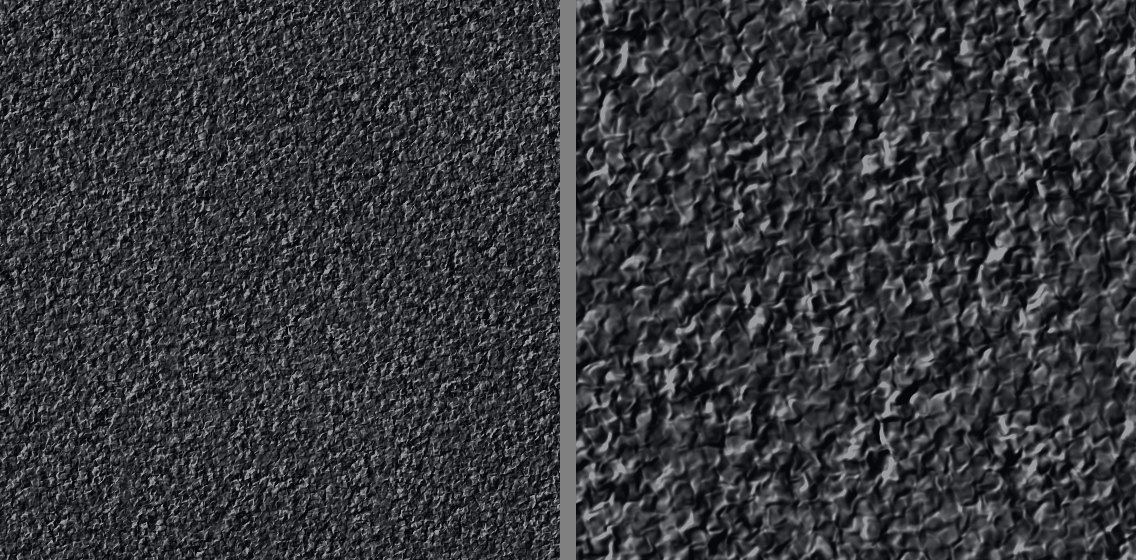
Left, the full canvas; right, a detail of the centre.
Reproduce this texture procedurally as a Shadertoy shader.

```glsl
// Rough dark asphalt: crumbly speckled stone grit under raking light from the upper left.

const vec2  LIGHT_DIR      = vec2(-0.86, 0.51); // towards the lamp
const float SAMPLE_STEP    = 0.0008; // half width of the slope measurement
const float RELIEF_GAIN    = 0.86;   // strength of the slope shading
const float HEIGHT_SHADE   = 105.0;  // gaps darken, tops brighten

// Layers as (cells per canvas, share of the slope)
const vec2  GRAIN_LAYER    = vec2(62.0, 0.45);
const vec2  GRIT_LAYER[4]  = vec2[4](vec2(55.0, 0.35), vec2(98.0, 0.60),
                                     vec2(165.0, 0.60), vec2(250.0, 0.42));
const float GRAIN_SLOPE    = 0.70;   // natural slope deviation of the grains
const float GRIT_SLOPE     = 0.62;   // natural slope deviation of the noise
const float GRAIN_LIFT     = 0.40;   // how unequally high the grains stand
const float GRAIN_BLEND    = 22.0;   // hardness of the seams between grains

const float WARP_SCALE     = 120.0;  // crumbles the grain outlines
const float WARP_AMOUNT    = 0.0042;
const float SPECK_SCALE    = 190.0;  // mineral specks
const float SPECK_AMOUNT   = 1.1;
const float PATCH_SCALE    = 24.0;   // smoother and rougher stones
const float PATCH_AMOUNT   = 0.70;
const float CLOUD_SCALE    = 3.5;    // faint broad unevenness
const float CLOUD_AMOUNT   = 0.25;

// Tone curve: base + linear * light + curve * light^2
const float TONE_BASE      = 0.182;
const float TONE_LINEAR    = 0.130;
const float TONE_CURVE     = 0.027;
const float LIGHT_MIN      = -2.3;
const float LIGHT_MAX      = 2.25;
const vec3  COOL_TINT      = vec3(-0.003, 0.0, 0.016);
const mat2  TURN           = mat2(0.8, 0.6, -0.6, 0.8);

float hash(vec2 p) {
    return fract(sin(dot(p, vec2(127.1, 311.7))) * 43758.5);
}

// Dot product of a random unit gradient with the offset from its corner
float cornerGradient(vec2 cell, vec2 offset) {
    float angle = 6.2832 * hash(cell);
    return dot(vec2(cos(angle), sin(angle)), offset);
}

float gradientNoise(vec2 p) {
    vec2 i = floor(p), f = fract(p);
    vec2 w = f * f * f * (f * (f * 6.0 - 15.0) + 10.0);
    vec2 e = vec2(1.0, 0.0);
    float low  = mix(cornerGradient(i, f), cornerGradient(i + e.xy, f - e.xy), w.x);
    float high = mix(cornerGradient(i + e.yx, f - e.yx), cornerGradient(i + e.xx, f - e.xx), w.x);
    return mix(low, high, w.y);
}

// Scattered domes of uneven height, merged softly
float grains(vec2 p) {
    vec2 cell = floor(p);
    float sum = 0.0;
    for (int y = -1; y <= 1; y++) {
        for (int x = -1; x <= 1; x++) {
            vec2 c = cell + vec2(x, y);
            vec2 d = c + vec2(hash(c), hash(c + 41.7)) - p;
            sum += exp(GRAIN_BLEND * (GRAIN_LIFT * hash(c + 93.2) - dot(d, d)));
        }
    }
    return log(sum + 1e-6) / GRAIN_BLEND;
}

float stoneHeight(vec2 p) {
    vec2 bent = p + WARP_AMOUNT * vec2(gradientNoise(p * WARP_SCALE + 11.3),
                                       gradientNoise(p * WARP_SCALE + 57.9));
    float height = GRAIN_LAYER.y / (GRAIN_LAYER.x * GRAIN_SLOPE) * grains(bent * GRAIN_LAYER.x);
    for (int i = 0; i < 4; i++) {
        bent = TURN * bent;
        vec2 layer = GRIT_LAYER[i];
        height += layer.y / (layer.x * GRIT_SLOPE) * gradientNoise(bent * layer.x + 19.7);
    }
    return height;
}

void mainImage(out vec4 fragColor, in vec2 fragCoord) {
    vec2 p = fragCoord / iResolution.y;

    // Slope facing the lamp, and height for the shaded gaps
    vec2 reach = SAMPLE_STEP * normalize(LIGHT_DIR);
    float behind = stoneHeight(p - reach);
    float ahead = stoneHeight(p + reach);
    float light = RELIEF_GAIN * (behind - ahead) / (2.0 * SAMPLE_STEP);
    light += HEIGHT_SHADE * 0.5 * (behind + ahead);

    // Specks, uneven roughness and broad shading
    light += SPECK_AMOUNT * gradientNoise(TURN * p * SPECK_SCALE + 5.1);
    light *= 1.0 + PATCH_AMOUNT * gradientNoise(p * PATCH_SCALE + 83.1);
    light += CLOUD_AMOUNT * gradientNoise(p * CLOUD_SCALE + 31.4);

    // Deep shadows, long highlight tail
    light = clamp(light, LIGHT_MIN, LIGHT_MAX);
    float tone = TONE_BASE + light * (TONE_LINEAR + TONE_CURVE * light);
    fragColor = vec4(clamp(tone + COOL_TINT, 0.0, 1.0), 1.0);
}
```
